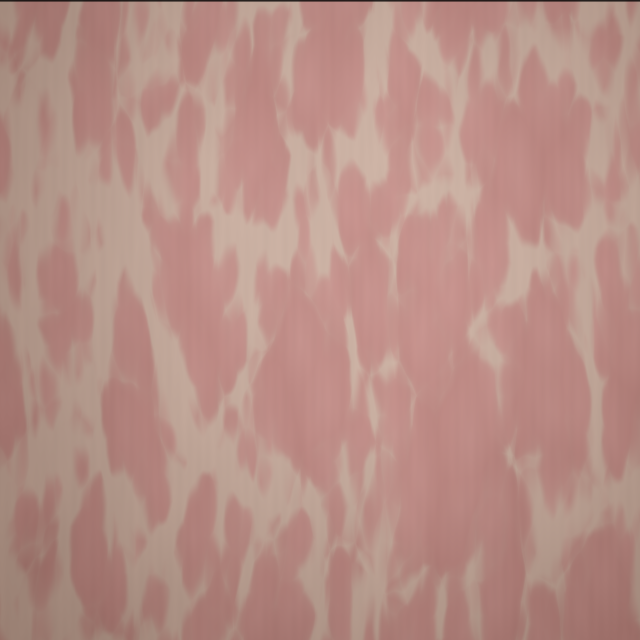
A Shadertoy shader for this texture:

```glsl
vec2 hash2(vec2 p) {
    vec3 q = fract(p.xyx * vec3(0.1031, 0.1030, 0.0973));
    q += dot(q, q.yzx + 33.33);
    return fract((q.xx + q.yz) * q.zy);
}

// Cellular noise: x = nearest distance, y = gap to the second nearest
vec2 cells(vec2 p) {
    vec2 cell = floor(p), local = fract(p);
    float nearest = 9.0, second = 9.0;
    for (int j = -2; j <= 2; j++)
    for (int i = -2; i <= 2; i++) {
        vec2 offset = vec2(i, j);
        float d = length(offset + hash2(cell + offset + 40.0) - local);
        second = min(second, max(nearest, d));
        nearest = min(nearest, d);
    }
    return vec2(nearest, second - nearest);
}

// Layered sines, each octave bent by the ones before
vec2 wobble(vec2 p) {
    vec2 sum = vec2(0.0);
    float amp = 0.5;
    for (int i = 0; i < 5; i++) {
        sum += amp * sin(p.yx + 1.6 * sum.yx + float(i) * vec2(1.7, 2.9));
        p = mat2(1.5, 1.1, -1.1, 1.5) * p;
        amp *= 0.58;
    }
    return sum;
}

void mainImage(out vec4 fragColor, in vec2 fragCoord) {
    vec2 uv = fragCoord / iResolution.xy;
    vec2 drift = wobble(uv * vec2(19.0, 8.0) + 2.0);
    vec2 p = uv + drift * vec2(0.014, 0.04);

    // Summed cell sizes give ragged, broken patches stretched upright
    vec2 large = cells(p * vec2(8.0, 3.0) + 3.0);
    vec2 medium = cells(p * vec2(17.0, 6.5) + 7.3);
    vec2 small = cells(p * vec2(34.0, 12.0) + 21.7);
    float fibre = cells(uv * vec2(60.0, 9.0)).x - 0.45;
    float height = 0.75 * large.y + 0.5 * medium.y + 0.3 * (0.5 - small.x) + 0.07 * fibre;

    // Cream spreads on the left and retreats from one calm region
    vec2 fromCalm = (uv - vec2(0.7, 0.42)) * vec2(7.0, 3.2);
    float calm = exp(-dot(fromCalm, fromCalm));
    float leftSide = 1.0 - smoothstep(0.0, 0.45, uv.x);
    vec2 patchy = wobble(uv * vec2(9.0, 5.0) + 5.0);
    float level = 0.26 + 0.12 * patchy.x + 0.09 * leftSide - 0.25 * calm;

    // Firm edge inside a faint halo
    float softness = 0.1 + 0.08 * abs(uv.x - 0.5);
    float core = 1.0 - smoothstep(level - softness, level + softness, height);
    float halo = 1.0 - smoothstep(level - 0.1, level + 0.32, height);
    float cream = 0.68 * core + 0.28 * halo;

    vec3 pink = mix(vec3(0.765, 0.57, 0.55), vec3(0.73, 0.525, 0.505), medium.x);
    vec3 color = mix(pink, vec3(0.785, 0.69, 0.635), cream);

    // Faint weave, and light that falls off to warm corners
    color *= 1.0 + 0.018 * fibre + 0.004 * sin(uv.x * 420.0) + 0.01 * drift.y;
    float away = length((uv - vec2(0.58, 0.62)) * vec2(1.0, 0.87));
    color *= 1.02 - vec3(0.28, 0.32, 0.34) * smoothstep(0.1, 0.95, away);

    // Thin dark rim along the top
    color *= 1.0 - 0.8 * smoothstep(0.996, 0.999, uv.y);
    fragColor = vec4(color, 1.0);
}
```
